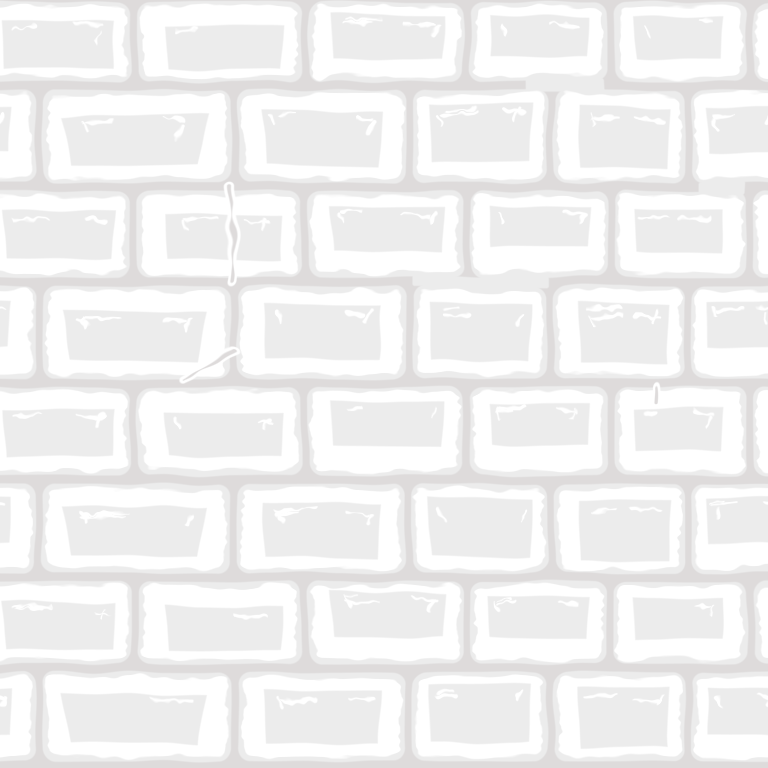
A Shadertoy shader for this pattern:

```glsl
// Pale hand-painted brick wall: eight courses of five uneven bricks, alternating two layouts.
// Each brick is a rounded rim, a ragged white face and a grey panel with white brush strokes.
// Rounded boxes give the shapes; value noise frays them; hashes vary each brick.

const vec3 MORTAR = vec3(0.87, 0.86, 0.86);
const vec3 GREY = vec3(0.926);
const vec3 WHITE = vec3(1.0);
const vec2 JOINT = vec2(0.0045, 0.0055);  // half widths of the joints
const float CORNER = 0.016;
const float FRAY = 0.0125;                // deepest bite of the rim into the face
const float WARP = 0.005;
const int STROKES = 5;

// Heights of the bed joints, from the bottom
const float BEDS[9] = float[9](0.003, 0.130, 0.249, 0.375, 0.501, 0.634, 0.757, 0.888, 1.003);
// Upright joints: five for the odd courses, then five for the even ones
const float UPRIGHTS[10] = float[10](0.174, 0.397, 0.608, 0.796, 0.977,
                                     0.051, 0.305, 0.533, 0.717, 0.897);
// Panels: left, right, then bottom and top from the middle of the course
const vec4 PANELS[10] = vec4[10](
    vec4(0.217, 0.368, -0.034, 0.023), vec4(0.432, 0.578, -0.020, 0.038),
    vec4(0.638, 0.767, -0.020, 0.033), vec4(0.827, 0.941, -0.024, 0.031),
    vec4(1.005, 1.148, -0.034, 0.028), vec4(0.087, 0.264, -0.036, 0.028),
    vec4(0.344, 0.495, -0.036, 0.035), vec4(0.560, 0.691, -0.035, 0.041),
    vec4(0.755, 0.871, -0.041, 0.038), vec4(0.922, 1.013, -0.022, 0.038));
// Cracks as end points, and faded joints as centre and half size
const vec4 CRACKS[3] = vec4[3](vec4(0.302, 0.757, 0.304, 0.634),
    vec4(0.305, 0.545, 0.240, 0.504), vec4(0.853, 0.494, 0.853, 0.478));
const vec4 FADES[3] = vec4[3](vec4(0.735, 0.888, 0.052, 0.009),
    vec4(0.940, 0.755, 0.030, 0.009), vec4(0.626, 0.634, 0.090, 0.007));

float hash(vec2 p) {
    return fract(sin(dot(p, vec2(127.1, 311.7))) * 43758.5453);
}

float noise(vec2 p) {
    vec2 i = floor(p), f = fract(p);
    f = f * f * (3.0 - 2.0 * f);
    return mix(mix(hash(i), hash(i + vec2(1, 0)), f.x),
               mix(hash(i + vec2(0, 1)), hash(i + vec2(1, 1)), f.x), f.y);
}

vec2 wobble(vec2 p) {
    return vec2(noise(p), noise(p + 41.3)) - 0.5;
}

float roundBox(vec2 p, vec2 halfSize, float radius) {
    vec2 d = abs(p) - halfSize + radius;
    return length(max(d, 0.0)) + min(max(d.x, d.y), 0.0) - radius;
}

float segment(vec2 p, vec2 a, vec2 b) {
    vec2 ab = b - a;
    return length(p - a - ab * clamp(dot(p - a, ab) / dot(ab, ab), 0.0, 1.0));
}

float cover(float d) {
    float px = 1.0 / iResolution.y;
    return 1.0 - smoothstep(-px, px, d);
}

// Distance to the loose white strokes along the top of a panel
float strokes(vec2 p, vec2 halfSize, vec2 seed) {
    float d = 1.0;
    p += wobble(p * 130.0 + seed * 9.0) * 0.006;
    float width = mix(0.0004, 0.0034, noise(p * 90.0 + seed));
    for (int k = 0; k < STROKES; k++) {
        vec2 s = seed + float(k) * vec2(3.7, 8.3);
        if (hash(s) < 0.3) continue;
        float side = k % 2 == 0 ? -1.0 : 1.0;
        float slash = k > 2 ? 1.0 : 0.0;
        vec2 a = halfSize * vec2(side * (0.9 - 0.2 * hash(s + 1.0)), 0.8 - 0.3 * hash(s + 2.0));
        float reach = mix(0.2 + 0.5 * hash(s + 3.0), 0.08, slash);
        vec2 b = a + vec2(-side * halfSize.x * reach, mix(0.003, -0.012, slash));
        d = min(d, segment(p, a, b) - width);
    }
    return d;
}

void mainImage(out vec4 fragColor, in vec2 fragCoord) {
    vec2 p = fract(fragCoord / iResolution.y);
    vec2 q = p + wobble(p * 22.0) * WARP;

    // Find the course and the brick
    int row = 0, col = 0;
    for (int i = 1; i < 8; i++) if (q.y >= BEDS[i]) row = i;
    int first = row % 2 == 0 ? 5 : 0;
    if (q.x < UPRIGHTS[first]) q.x += 1.0;
    for (int i = 1; i < 5; i++) if (q.x >= UPRIGHTS[first + i]) col = i;
    int id = first + col;
    float right = col < 4 ? UPRIGHTS[id + 1] : UPRIGHTS[first] + 1.0;
    vec2 low = vec2(UPRIGHTS[id], BEDS[row]), high = vec2(right, BEDS[row + 1]);
    vec2 centre = 0.5 * (low + high);
    vec2 seed = vec2(id, row);

    // Rim and ragged face
    float brick = roundBox(q - centre, 0.5 * (high - low) - JOINT, CORNER);
    float tear = noise(p * vec2(60.0, 170.0) + seed * 7.0);
    float bite = FRAY * mix(noise(p * 34.0 + seed * 5.0), tear, 0.42);
    vec3 color = mix(MORTAR, GREY, cover(brick));
    for (int i = 0; i < 3; i++)
        color = mix(color, GREY, cover(roundBox(q - FADES[i].xy, FADES[i].zw, 0.003)));
    color = mix(color, WHITE, cover(brick + bite));

    // Slightly skewed panel, wider at the top
    vec4 panel = PANELS[id];
    vec2 halfPanel = 0.5 * (panel.yw - panel.xz);
    vec2 l = q - vec2(0.5 * (panel.x + panel.y), centre.y + 0.5 * (panel.z + panel.w));
    l.y += l.x * 0.05 * (hash(seed + 5.0) - 0.5) + 0.006 * (hash(seed + 9.0) - 0.5);
    float lean = id == 5 ? 0.07 : 0.025;
    vec2 trapezoid = vec2(l.x * (1.0 - lean * l.y / halfPanel.y), l.y);
    color = mix(color, GREY, cover(roundBox(trapezoid, halfPanel, 0.001)));
    color = mix(color, WHITE, cover(strokes(l, halfPanel, seed)));

    // Cracks with a pale lip
    vec2 c = p + wobble(p * 45.0) * 0.008;
    for (int i = 0; i < 3; i++) {
        float d = segment(c, CRACKS[i].xy, CRACKS[i].zw) - 0.004 * noise(p * 50.0);
        color = mix(color, WHITE, cover(d - 0.004));
        color = mix(color, MORTAR, cover(d));
    }
    fragColor = vec4(color, 1.0);
}
```
